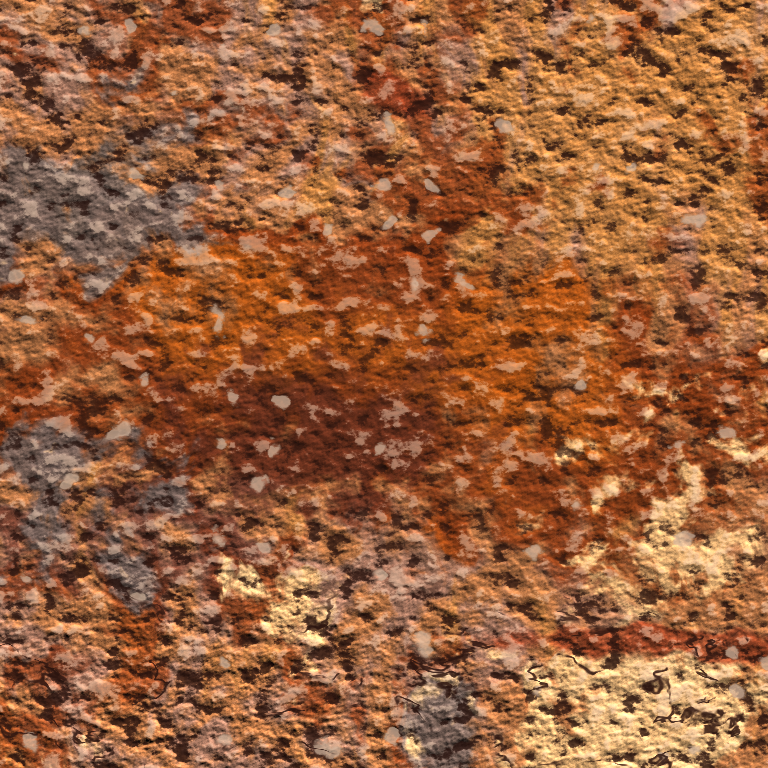
Give the GLSL for this texture, as a WebGL 1 fragment shader.

```glsl
precision highp float;
uniform vec2 u_resolution;

const vec3 TAN = vec3(0.71, 0.45, 0.27);
const vec3 MAUVE = vec3(0.59, 0.42, 0.34);
const vec3 OCHRE = vec3(0.75, 0.49, 0.24);
const vec3 ORANGE = vec3(0.65, 0.31, 0.08);
const vec3 RUST = vec3(0.49, 0.21, 0.08);
const vec3 MAROON = vec3(0.34, 0.16, 0.11);
const vec3 SLATE = vec3(0.41, 0.36, 0.34);
const vec3 CREAM = vec3(0.92, 0.73, 0.49);
const vec3 PALE = vec3(0.86, 0.74, 0.64);
const vec3 PIT = vec3(0.17, 0.08, 0.06);
const float PATCH_SCALE = 7.0;
const float FLAKE_SCALE = 24.0;
const float GRAIN_SCALE = 58.0;
const float CHIP_CELLS = 15.0;
const float RELIEF = 2.6;
const vec2 LIGHT_STEP = vec2(0.0018, 0.0032);

float hash(vec2 p) {
  vec3 q = fract(p.xyx * 0.1031);
  q += dot(q, q.yzx + 33.33);
  return fract((q.x + q.y) * q.z);
}

float noise(vec2 p) {
  vec2 i = floor(p), f = fract(p);
  f = f * f * (3.0 - 2.0 * f);
  return mix(mix(hash(i), hash(i + vec2(1.0, 0.0)), f.x),
             mix(hash(i + vec2(0.0, 1.0)), hash(i + 1.0), f.x), f.y);
}

float fbm(vec2 p) {
  float sum = 0.0, amp = 0.5, total = 0.0;
  for (int i = 0; i < 5; i++) {
    sum += amp * noise(p);
    total += amp;
    p = mat2(0.8, 0.6, -0.6, 0.8) * p * 2.03 + 17.3;
    amp *= 0.55;
  }
  return sum / total;
}

// Soft elliptical region
float blob(vec2 p, vec2 center, vec2 radius) {
  vec2 q = (p - center) / radius;
  return exp(-dot(q, q));
}

// Grain stretched a little along the horizontal
float surface(vec2 p) {
  return fbm(p * GRAIN_SCALE * vec2(0.8, 1.15) + 5.0);
}

// Scattered bright chips with ragged outlines
float chips(vec2 p, float ragged) {
  vec2 cell = floor(p * CHIP_CELLS);
  vec2 center = 0.3 + 0.4 * vec2(hash(cell + 3.1), hash(cell + 8.7));
  float radius = mix(0.06, 0.17, hash(cell + 5.3));
  float d = length(fract(p * CHIP_CELLS) - center) + (ragged - 0.5) * 0.4;
  return (1.0 - smoothstep(radius - 0.04, radius + 0.04, d)) * step(0.72, hash(cell + 1.9));
}

void main() {
  vec2 p = gl_FragCoord.xy / min(u_resolution.x, u_resolution.y);
  vec2 w = p + 0.09 * (vec2(fbm(p * 6.0), fbm(p * 6.0 + 31.0)) - 0.5);
  float region = fbm(w * PATCH_SCALE) - 0.5;
  float flake = fbm(w * FLAKE_SCALE + 9.0) - 0.5;
  float blotch = fbm(w * PATCH_SCALE * 1.7 + 43.0) - 0.5;
  float streak = fbm(vec2(w.x * 30.0, w.y * 6.0) + 71.0) - 0.5;
  float grain = surface(p);

  // Weathered ground, with ochre runs at the upper right
  vec3 color = mix(TAN, MAUVE, smoothstep(-0.12, 0.14, flake + 0.4 * region));
  float runs = blob(w, vec2(0.85, 0.85), vec2(0.32, 0.25));
  color = mix(color, OCHRE, smoothstep(0.2, 0.7, runs + 2.0 * streak) * 0.75);
  color = mix(color, RUST, smoothstep(0.02, 0.16, blotch + 0.5 * flake) * 0.75);

  // Saturated rust belt, darkest along its lower middle
  float belt = blob(w, vec2(0.45, 0.52), vec2(0.55, 0.19));
  belt = max(belt, 0.8 * blob(w, vec2(0.75, 0.38), vec2(0.35, 0.16)));
  float orangeZone = blob(w, vec2(0.26, 0.6), vec2(0.16, 0.09))
                   + blob(w, vec2(0.7, 0.55), vec2(0.14, 0.11));
  vec3 rust = mix(RUST, ORANGE, smoothstep(0.15, 0.75, orangeZone + 1.6 * region + 0.8 * flake));
  color = mix(color, rust, smoothstep(0.3, 0.65, belt + 1.0 * flake + 0.8 * blotch) * 0.93);
  float dark = blob(w, vec2(0.43, 0.45), vec2(0.22, 0.11))
             + 0.7 * blob(w, vec2(0.15, 0.3), vec2(0.26, 0.13));
  color = mix(color, MAROON, smoothstep(0.35, 0.85, dark + 1.8 * flake) * 0.75);

  // Exposed slate and pale crust
  float slate = blob(w, vec2(0.12, 0.75), vec2(0.2, 0.16))
              + 0.8 * blob(w, vec2(0.13, 0.35), vec2(0.22, 0.15))
              + blob(w, vec2(0.59, 0.06), vec2(0.07, 0.09));
  color = mix(color, SLATE, smoothstep(0.65, 0.95, slate + 1.7 * blotch + flake) * 0.85);
  float crust = blob(w, vec2(0.86, 0.05), vec2(0.25, 0.13))
              + 0.62 * blob(w, vec2(0.9, 0.32), vec2(0.2, 0.22))
              + 0.6 * blob(w, vec2(0.4, 0.2), vec2(0.12, 0.09))
              + 0.5 * blob(w, vec2(0.17, 0.02), vec2(0.1, 0.07));
  color = mix(color, CREAM, smoothstep(0.52, 0.8, crust + 1.6 * flake + 0.8 * blotch) * 0.85);

  // Red stain and the red ledge
  float red = blob(w, vec2(0.5, 0.88), vec2(0.06, 0.03))
            + blob(w, vec2(0.88, 0.175), vec2(0.22, 0.024));
  color = mix(color, vec3(0.53, 0.22, 0.12), smoothstep(0.3, 0.6, red + 0.6 * flake) * 0.85);

  // Relief, pits, specks and chips
  float rough = mix(1.0, 0.65, belt) + 0.5 * blob(p, vec2(0.25, 0.05), vec2(0.35, 0.17));
  float slope = grain - surface(p + LIGHT_STEP);
  color *= 1.0 + RELIEF * rough * slope + 0.7 * (grain - 0.5) + 0.5 * flake;
  float pits = 1.0 - smoothstep(0.27, 0.39, grain - 0.07 * (rough - 0.8));
  color = mix(color, PIT, pits * 0.75 * min(rough, 1.0));
  color = mix(color, PALE, smoothstep(0.6, 0.73, grain + 0.25 * flake) * 0.5);
  color = mix(color, PALE, chips(w, grain) * 0.7);

  // Broken dark cracks in the lower crust
  float crackLine = abs(fbm(w * vec2(8.0, 17.0) + 91.0) - 0.5);
  float crackZone = smoothstep(0.0, 0.1, flake) * (1.0 - smoothstep(0.18, 0.27, p.y));
  color = mix(color, PIT, (1.0 - smoothstep(0.006, 0.025, crackLine)) * crackZone * 0.85);

  gl_FragColor = vec4(clamp(color, 0.0, 1.0), 1.0);
}
```
